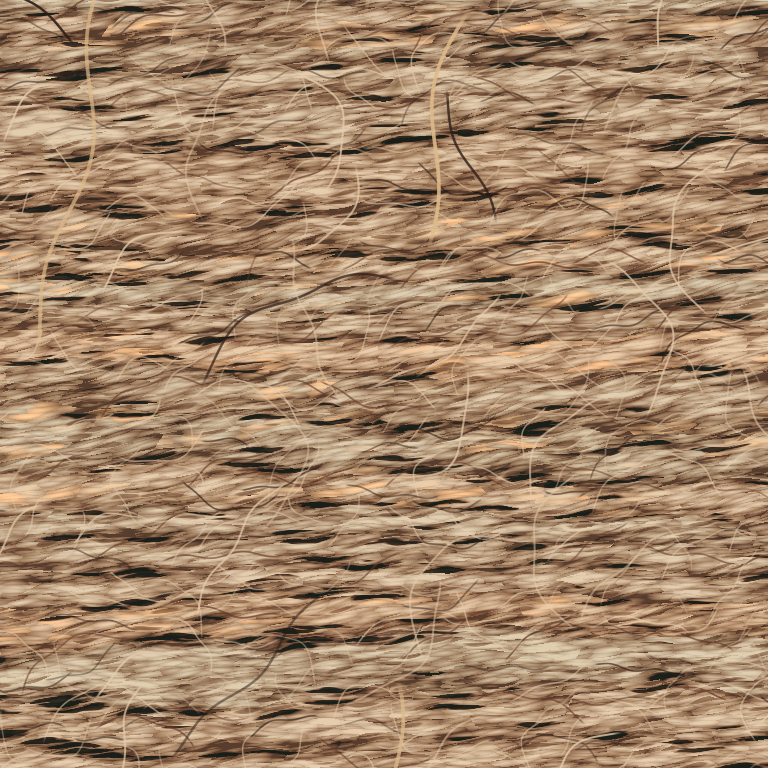
Give the GLSL for this texture, as a Shadertoy shader.

```glsl
const float ROWS = 20.0;                    // yarn rows per canvas height
const vec2 STRAND_GRID = vec2(10.0, 82.0);  // twisted strands
const vec2 HAIR_GRID = vec2(30.0, 190.0);   // fine hairs inside strands
const vec2 SLIT_GRID = vec2(9.0, 84.0);     // dark openings between strands
const vec2 CRACK_GRID = vec2(17.0, 125.0);  // short brown cracks
const float SLIT_TILT = 0.07;
const float TONE_BASE = 0.57;
const vec3 PALE = vec3(0.90, 0.80, 0.67);
const vec3 STRAW = vec3(0.87, 0.73, 0.54);
const vec3 ORANGE = vec3(0.76, 0.53, 0.33);
const vec3 RUSSET = vec3(0.40, 0.23, 0.16);
const vec3 UMBER = vec3(0.17, 0.11, 0.09);

// Tone ramp from deep gap to lit fibre
const vec3 RAMP[7] = vec3[7](
    vec3(0.10, 0.12, 0.10), vec3(0.30, 0.21, 0.16), vec3(0.45, 0.31, 0.23),
    vec3(0.58, 0.44, 0.33), vec3(0.70, 0.57, 0.45), vec3(0.81, 0.71, 0.60),
    vec3(0.90, 0.81, 0.70));
const float STOPS[7] = float[7](0.02, 0.07, 0.17, 0.33, 0.57, 0.85, 1.12);

vec3 wool(float tone) {
    vec3 c = RAMP[0];
    for (int i = 1; i < 7; i++)
        c = mix(c, RAMP[i], clamp((tone - STOPS[i - 1]) / (STOPS[i] - STOPS[i - 1]), 0.0, 1.0));
    return c;
}

vec3 hash3(vec2 p) {
    vec3 q = fract(p.xyx * vec3(0.1031, 0.1030, 0.0973));
    q += dot(q, q.yxz + 33.33);
    return fract((q.xxy + q.yzz) * q.zyx);
}

// Cellular noise: nearest distance, cell id
vec2 cells(vec2 p) {
    vec2 base = floor(p), nearest = vec2(9.0, 0.0);
    for (int j = -1; j <= 1; j++)
    for (int i = -1; i <= 1; i++) {
        vec2 cell = base + vec2(i, j);
        vec3 h = hash3(cell + 57.0);
        float d = length(cell + h.xy - p);
        if (d < nearest.x) nearest = vec2(d, h.z);
    }
    return nearest;
}

// Scattered bent fibres; heading and spread are angles in radians
float fibres(vec2 p, float scale, float density, float heading, float spread,
             float bend, float halfWidth, float seed) {
    float soft = 0.0004 + 0.4 / iResolution.y, cover = 0.0;
    vec2 q = p * scale + seed * 3.7, base = floor(q);
    for (int j = -1; j <= 1; j++)
    for (int i = -1; i <= 1; i++) {
        vec2 cell = base + vec2(i, j);
        vec3 h = hash3(cell + seed * 19.0), k = hash3(cell + seed * 19.0 + 231.0);
        if (h.z > density) continue;
        float angle = heading + (k.x - 0.5) * 2.0 * spread;
        float c = cos(angle), s = sin(angle);
        vec2 l = mat2(c, -s, s, c) * (q - cell - 0.25 - 0.5 * h.xy);
        float curl = (k.y - 0.5) * 2.0 * bend, phase = k.z * 6.28;
        float y = l.y - curl * l.x * l.x - 0.035 * sin(l.x * 8.0 + phase);
        float slope = 2.0 * curl * l.x + 0.28 * cos(l.x * 8.0 + phase);
        float d = abs(y) / sqrt(1.0 + slope * slope) / scale;
        float reach = mix(0.4, 0.85, k.z);
        float line = 1.0 - smoothstep(halfWidth - soft, halfWidth + soft, d);
        line *= 1.0 - smoothstep(reach - 0.1, reach, abs(l.x));
        cover = max(cover, line * mix(0.5, 1.0, h.x));
    }
    return cover;
}

void mainImage(out vec4 fragColor, in vec2 fragCoord) {
    vec2 p = fragCoord / iResolution.y;

    // Wavy yarn rows
    float v = p.y * ROWS + 0.4 * sin(p.y * 19.0 + 1.0) + 0.22 * sin(p.x * 5.0 + p.y * 9.0)
            + 0.10 * sin(p.x * 17.0 - p.y * 31.0) + 0.05 * sin(p.x * 47.0 + p.y * 60.0);
    float row = floor(v), phase = fract(v);
    float gap = abs(phase * 2.0 - 1.0);
    vec3 rowHash = hash3(vec2(row, 7.0));

    // Twisted strands and hairs
    float wobble = 0.0016 * sin(p.x * 31.0 + p.y * 70.0) + 0.0008 * sin(p.x * 97.0 - p.y * 170.0);
    float tilt = mix(0.05, 0.20, rowHash.x);
    vec2 q = vec2(p.x + rowHash.y, p.y + wobble - tilt * p.x + row * 0.13);
    vec2 strand = cells(q * STRAND_GRID);
    vec2 hair = cells((q + vec2(0.0, (strand.y - 0.5) * 0.16 * q.x)) * HAIR_GRID);

    // Dark slits gather along the row gaps, frayed by the hairs
    vec2 slitPos = vec2(p.x, p.y + 1.5 * wobble - SLIT_TILT * p.x);
    vec2 slitCell = cells(slitPos * SLIT_GRID + 40.0);
    vec2 crackCell = cells((slitPos - vec2(0.0, 0.06 * p.x)) * CRACK_GRID + 90.0);
    float fray = 0.30 * (hair.x - 0.45);
    float patches = 0.5 + 0.25 * sin(p.x * 7.0 + p.y * 23.0) + 0.25 * sin(p.y * 13.0 - p.x * 4.0);
    float chance = mix(0.05, 0.85, gap * gap) * mix(0.6, 1.3, patches);
    float slit = (1.0 - smoothstep(0.22, 0.37, slitCell.x + fray)) * smoothstep(0.0, 0.08, chance - slitCell.y);
    float crack = (1.0 - smoothstep(0.20, 0.38, crackCell.x + fray)) * smoothstep(0.0, 0.08, 0.16 + 0.4 * gap - crackCell.y);

    // Tone
    float tone = TONE_BASE + 0.32 * (strand.y - 0.5) + 0.72 * (0.45 - strand.x)
               + 0.38 * (hair.y - 0.5) + 0.70 * (0.45 - hair.x)
               + 0.16 * cos(6.2832 * (phase - 0.57)) + 0.20 * (rowHash.z - 0.5);
    tone = max(tone, 0.10) * (1.0 - 0.62 * crack) * (1.0 - 0.95 * slit);
    vec3 color = wool(tone);

    // Warm and grey rows, with a few orange hairs
    color *= mix(vec3(0.97, 1.0, 1.0), vec3(1.02, 0.985, 0.95), rowHash.y);
    float dyed = smoothstep(0.72, 0.95, strand.y) * smoothstep(0.3, 0.7, hair.y) * step(0.6, rowHash.x);
    color = mix(color, ORANGE * (0.5 + 0.75 * tone), 0.55 * dyed * (1.0 - slit));

    // Loose fibres, from flat fuzz to long stray hairs
    color = mix(color, RUSSET, 0.75 * fibres(p, 10.0, 0.6, 0.15, 0.45, 0.6, 0.0011, 1.0));
    color = mix(color, PALE, 0.65 * fibres(p, 10.0, 0.9, 0.15, 0.5, 0.9, 0.0010, 2.0));
    color = mix(color, PALE, 0.60 * fibres(p, 14.0, 0.85, 0.1, 1.1, 1.3, 0.0010, 3.0));
    color = mix(color, UMBER, 0.65 * fibres(p, 13.0, 0.45, 0.12, 0.4, 0.7, 0.0011, 7.0));
    color = mix(color, UMBER, 0.95 * fibres(p, 4.6, 0.24, 0.8, 1.5, 1.2, 0.0016, 4.0));
    color = mix(color, PALE, 0.85 * fibres(p, 7.0, 0.55, 1.3, 0.9, 1.1, 0.0013, 5.0));
    color = mix(color, STRAW, 0.95 * fibres(p, 2.6, 0.22, 1.57, 0.2, 0.2, 0.0024, 6.0));
    fragColor = vec4(color, 1.0);
}
```
